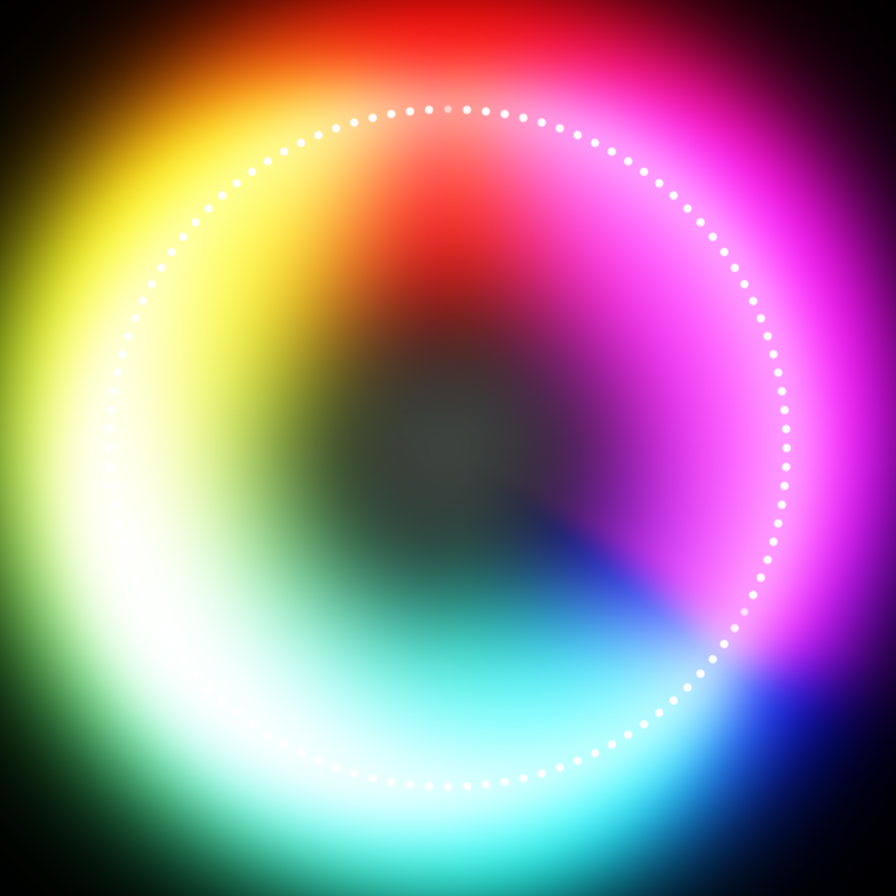
A WebGL 1 fragment shader for this background:

```glsl
precision highp float;
// A glowing rainbow halo threaded by a ring of small white lights.

uniform vec2 u_resolution;

const float TAU = 6.283185;
const float RING_RADIUS = 0.378;
const float RING_SOFTNESS = 0.015;   // rounds the crest of the glow
const float INNER_FALLOFF = 12.0;
const float OUTER_FALLOFF = 18.0;
const float OUTER_TOE = 0.25;        // deepens the dark colours outside
const float CORE_RADIUS = 0.14;
const vec3 CORE_LIGHT = vec3(0.27, 0.30, 0.28);
const vec3 GLOW_FLOOR = vec3(1.2, 0.9, 0.8);
const vec2 GLOW_PEAK = vec2(9.5, 8.5);   // green, blue
const float BLUE_SEAM = 0.667;       // turn where blue meets magenta
const float LIGHT_COUNT = 112.0;
const float LIGHT_RADIUS = 0.0052;
const float LIGHT_POWER = 3.5;

// Rises from a to b, then falls from c to d.
float plateau(float a, float b, float c, float d, float x) {
  return smoothstep(a, b, x) * (1.0 - smoothstep(c, d, x));
}

// Light emitted by the ring; turn runs counterclockwise from the top.
vec3 ringColor(float turn) {
  float warm = 7.0 + 4.3 * cos(TAU * turn);
  float red = mix(warm, GLOW_FLOOR.r, plateau(0.4, 0.6, 0.64, 0.68, turn));
  float green = mix(GLOW_FLOOR.g, GLOW_PEAK.x, plateau(0.0, 0.22, 0.5, 0.672, turn));
  float blue = mix(GLOW_FLOOR.b, GLOW_PEAK.y, plateau(0.1, 0.55, 0.82, 1.0, turn));
  return vec3(red, green, blue);
}

// Round lights repeated evenly along the ring.
float ringLights(float radius, float turn) {
  float index = floor(turn * LIGHT_COUNT + 0.5);
  float along = (turn - index / LIGHT_COUNT) * TAU * RING_RADIUS;
  float dist = length(vec2(along, radius - RING_RADIUS));
  float place = fract(index / LIGHT_COUNT);
  float topGap = min(place, 1.0 - place);
  float seamGap = min(topGap, abs(place - BLUE_SEAM));
  float strength = mix(0.25, 1.0, smoothstep(0.0, 0.012, seamGap));
  return strength * (1.0 - smoothstep(0.35, 1.1, dist / LIGHT_RADIUS));
}

void main() {
  vec2 p = (gl_FragCoord.xy - 0.5 * u_resolution) / min(u_resolution.x, u_resolution.y);
  float radius = length(p);
  float turn = fract(atan(p.y, p.x + 1e-6) / TAU - 0.25);

  // Halo
  float offset = radius - RING_RADIUS;
  float dist = length(vec2(offset, RING_SOFTNESS)) - RING_SOFTNESS;
  float falloff = offset < 0.0 ? INNER_FALLOFF : OUTER_FALLOFF;
  vec3 light = ringColor(turn) * exp(-falloff * dist);
  float toe = OUTER_TOE * smoothstep(0.0, 0.1, offset);
  light *= light / (light + toe + 1e-5);

  // Dim grey core where all hues meet
  float core = exp(-radius * radius / (CORE_RADIUS * CORE_RADIUS));
  light = mix(light, CORE_LIGHT, core);

  // Lights and soft exposure
  light += LIGHT_POWER * ringLights(radius, turn);
  gl_FragColor = vec4(1.0 - exp(-light), 1.0);
}
```
